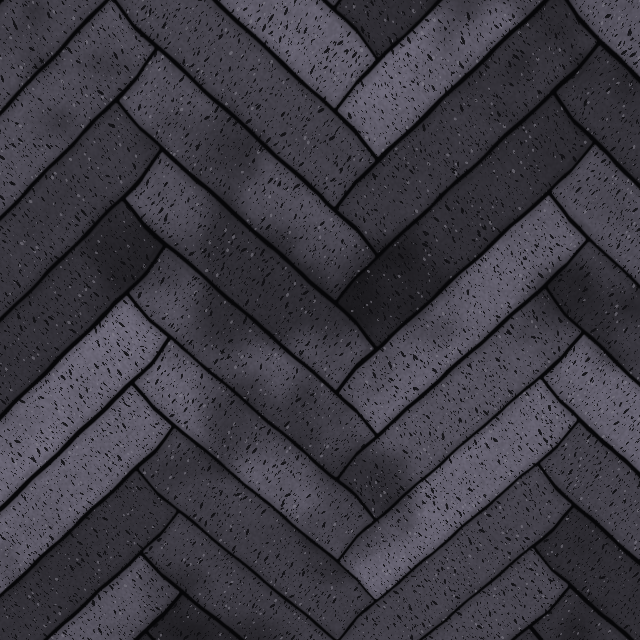
Give the GLSL for this texture, as a Shadertoy shader.

```glsl
// Dark clay bricks laid in a herringbone of stacked chevrons, slightly tapering downwards.
// A sheared square lattice is split into long bricks by its diagonal index; each brick gets
// its own tone, cellular pits and specks, cloudy stains and a thin dark joint.

#define BRICK_LEN 5.0      // brick length in brick widths
#define VALLEY_X 0.557     // canvas x of the chevron valley
#define HALF_SPAN 0.349    // valley to peak distance at the top edge
#define HALF_ROW 0.0825    // half of the vertical chevron spacing
#define TAPER 0.143        // narrowing towards the bottom edge
#define FLATTEN 0.85       // how much the chevrons are flattened
#define JOINT 0.024        // half width of a joint, in brick widths
#define PIT_CHANCE 0.5     // share of cells that hold a pit
#define STAIN 0.42         // strength of the dark clouds

const vec3 CLAY_TINT = vec3(1.0, 0.965, 1.11);
const vec3 JOINT_COLOR = vec3(0.025, 0.025, 0.032);
const vec3 PIT_COLOR = vec3(0.055, 0.053, 0.065);
const vec3 SPECK_COLOR = vec3(0.53, 0.52, 0.56);

float hash(vec2 p) {
    vec3 q = fract(p.xyx * 0.1031);
    q += dot(q, q.yzx + 33.33);
    return fract((q.x + q.y) * q.z);
}

float noise(vec2 p) {
    vec2 i = floor(p), f = fract(p);
    f = f * f * (3.0 - 2.0 * f);
    return mix(mix(hash(i), hash(i + vec2(1, 0)), f.x),
               mix(hash(i + vec2(0, 1)), hash(i + vec2(1, 1)), f.x), f.y);
}

float clouds(vec2 p) {
    return 0.55 * noise(p) + 0.3 * noise(p * 2.1 + 17.0) + 0.15 * noise(p * 4.3 + 41.0);
}

// One elongated fleck per cell, randomly placed, turned and sized
float fleck(vec2 q, float chance, float stretch, float blur) {
    vec2 cell = floor(q);
    vec2 jitter = vec2(hash(cell + 3.7), hash(cell + 19.3));
    vec2 d = fract(q) - mix(vec2(0.3), vec2(0.7), jitter);
    float turn = 1.6 * (hash(cell + 51.1) - 0.5);
    d = mat2(cos(turn), sin(turn), -sin(turn), cos(turn)) * d;
    float size = mix(0.08, 0.34, pow(hash(cell + 77.9), 2.0));
    float dist = length(d * vec2(stretch, 1.0)) - size;
    return step(hash(cell + 101.3), chance) * smoothstep(blur, -blur, dist);
}

// Canvas position to lattice coordinates: x runs right-down, y runs left-down
vec2 toLattice(vec2 p) {
    float depth = 1.0 - p.y;
    float shrink = 1.0 - TAPER * depth;
    float x = (p.x - VALLEY_X) / (HALF_SPAN * shrink);
    float fold = abs(mod(x + 1.0, 2.0) - 1.0);
    float side = BRICK_LEN * x + BRICK_LEN - 0.5;
    float down = depth / (shrink * HALF_ROW) - FLATTEN * fold + 0.07 * x - 0.08;
    return 0.5 * vec2(down + side, down - side);
}

void mainImage(out vec4 fragColor, in vec2 fragCoord) {
    vec2 p = fragCoord / iResolution.xy;
    float pixel = 10.0 / iResolution.y;
    vec2 uv = toLattice(p);
    uv += 0.008 * vec2(sin(uv.y * 5.0 + 2.0 * uv.x), sin(uv.x * 4.3 - 1.7 * uv.y));

    // Brick lookup: local.x runs along the brick, local.y across it
    vec2 cell = floor(uv), f = uv - cell;
    float diag = floor(mod(cell.x - cell.y + 0.5, 2.0 * BRICK_LEN));
    bool falling = diag < BRICK_LEN;
    float offset = falling ? diag : 2.0 * BRICK_LEN - 1.0 - diag;
    vec2 local = falling ? vec2(offset + f.x, f.y) : vec2(offset + f.y, f.x);
    vec2 id = falling ? cell - vec2(offset, 0) : cell - vec2(0, offset) + 57.0;
    float tone = hash(id + 31.0);
    vec2 shift = 40.0 * vec2(hash(id + 7.0), hash(id + 13.0));
    vec2 grain = local + shift;

    // Rounded brick outline, positive inside
    vec2 halfSize = vec2(0.5 * BRICK_LEN, 0.5);
    vec2 corner = abs(local - halfSize) - halfSize + 0.06;
    float inside = 0.06 - length(max(corner, 0.0)) - min(max(corner.x, corner.y), 0.0);
    float joint = JOINT * (0.6 + 0.9 * hash(id + 23.0)) + 0.012 * (noise(grain * 5.0) - 0.5);

    // Clay tone with stains and fine grain
    float light = mix(0.17, 0.405, tone);
    float stain = smoothstep(0.5, 0.8, clouds(p * 5.5 + 9.0));
    light *= 1.0 - STAIN * stain;
    light *= 0.9 + 0.2 * clouds(grain * vec2(0.8, 1.6));
    light *= 0.93 + 0.14 * noise(grain * 28.0);
    light *= mix(0.78, 1.0, smoothstep(joint, joint + 0.13, inside));
    float rim = smoothstep(0.035, 0.0, abs(inside - joint - 0.035));
    light += 0.03 * rim * noise(grain * 3.0);
    vec3 color = light * CLAY_TINT;

    // Pale specks, then three sizes of dark pits
    float specks = fleck(grain * 11.0 + 5.0, 0.16, 1.3, 5.0 * pixel);
    color = mix(color, SPECK_COLOR, 0.5 * specks);
    for (int i = 0; i < 3; i++) {
        float scale = 5.5 + 4.0 * float(i);
        vec2 q = grain * vec2(scale * 1.25, scale) + 23.0 * float(i);
        float pit = fleck(q, PIT_CHANCE, 2.1, 0.6 * scale * pixel);
        color = mix(color, PIT_COLOR, 0.88 * pit);
    }

    color = mix(JOINT_COLOR, color, smoothstep(joint - pixel, joint + pixel, inside));
    fragColor = vec4(color, 1.0);
}
```
